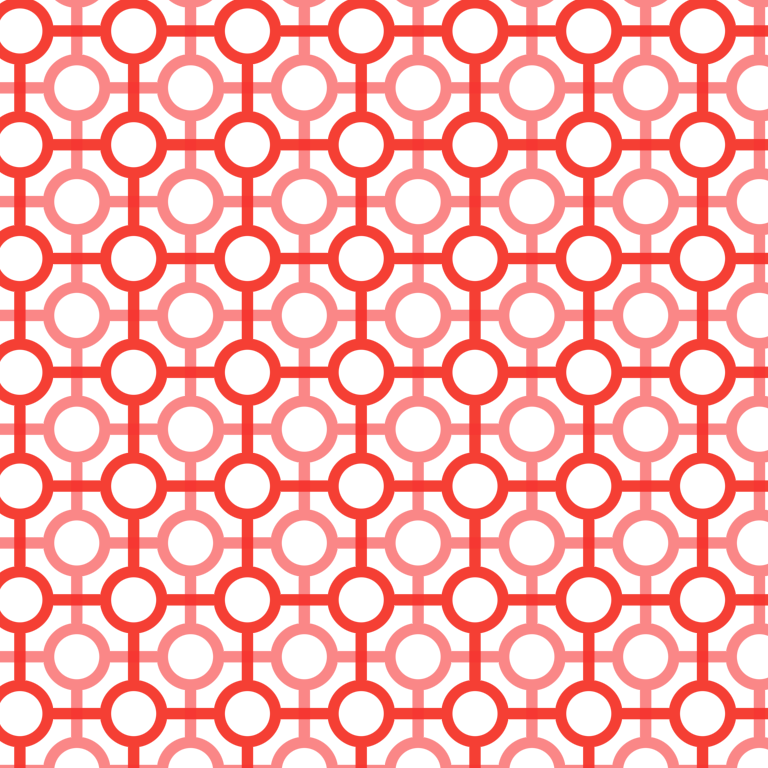
Reproduce this pattern procedurally as a Shadertoy shader.

```glsl
// Two square lattices of rings joined by straight bars, one pink and one red.
// Each lattice is a distance function in a repeated cell; the red one lies
// half a cell off the pink one and deepens slightly where the bars cross.

const float CELL = 4.0 / 27.0;                // repeat length, canvas units
const vec2 RED_ORIGIN = vec2(0.0259, 0.0708); // centre of the lower left red ring
const float OUTER_RADIUS = 0.297;             // the rest are in cell units
const float INNER_RADIUS = 0.198;
const float BAR_HALF_WIDTH = 0.05;

const vec3 WHITE = vec3(1.0);
const vec3 PINK = vec3(0.98, 0.53, 0.53);
const vec3 RED = vec3(0.962, 0.247, 0.203);
const vec3 CROSSING_RED = vec3(0.965, 0.215, 0.195);

// Signed distance to rings on whole-number points, joined by bars
float latticeDistance(vec2 p, float outer, float inner, float halfWidth) {
    vec2 q = abs(fract(p + 0.5) - 0.5);
    float r = length(q);
    float bars = min(q.x, q.y) - halfWidth;
    return max(min(bars, r - outer), inner - r);
}

// Smooth coverage of a shape from its signed distance
float coverage(float dist, float softness) {
    return 1.0 - smoothstep(-softness, softness, dist);
}

void mainImage(out vec4 fragColor, in vec2 fragCoord) {
    vec2 uv = fragCoord / iResolution.xy;
    vec2 p = (uv - RED_ORIGIN) / CELL;
    float softness = 0.8 / (CELL * min(iResolution.x, iResolution.y));

    float pink = coverage(latticeDistance(p + 0.5, OUTER_RADIUS, INNER_RADIUS, BAR_HALF_WIDTH), softness);
    float red = coverage(latticeDistance(p, OUTER_RADIUS, INNER_RADIUS, BAR_HALF_WIDTH), softness);

    // Pink below, red above, with a deeper tone at the crossings
    vec3 color = mix(WHITE, PINK, pink);
    color = mix(color, mix(RED, CROSSING_RED, pink), red);
    fragColor = vec4(color, 1.0);
}
```
